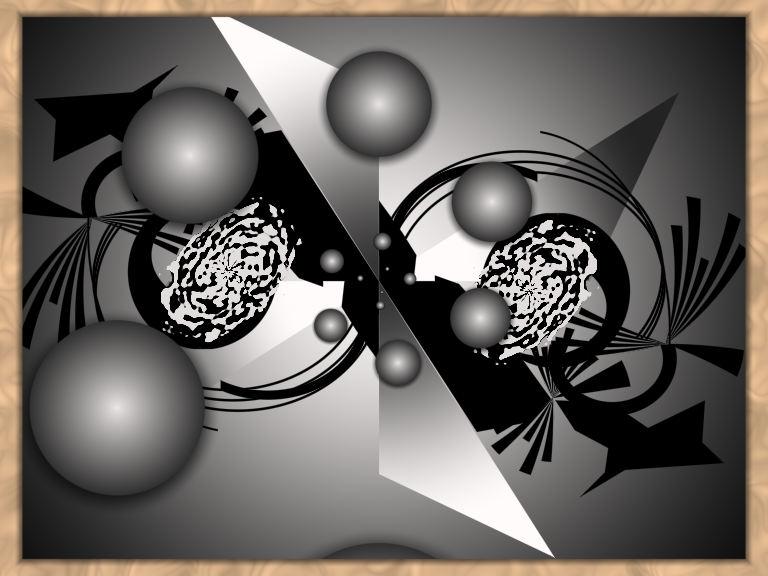
A Shadertoy shader for this background:

```glsl
float ink(float d) {
    float soft = 0.8 / iResolution.y;
    return 1.0 - smoothstep(-soft, soft, d);
}

vec2 randomGradient(vec2 cell) {
    float h = fract(sin(dot(cell, vec2(127.1, 311.7))) * 4375.85);
    return vec2(cos(h * 6.2832), sin(h * 6.2832));
}

float gradientNoise(vec2 p) {
    vec2 i = floor(p), f = p - i, u = f * f * (3.0 - 2.0 * f), e = vec2(1, 0);
    float low = mix(dot(randomGradient(i), f), dot(randomGradient(i + e), f - e), u.x);
    float high = mix(dot(randomGradient(i + e.yx), f - e.yx), dot(randomGradient(i + 1.0), f - 1.0), u.x);
    return mix(low, high, u.y);
}

float edge(vec2 p, vec2 a, vec2 b) {
    return dot(p - a, normalize(vec2(b.y - a.y, a.x - b.x)));
}

float triangle(vec2 p, vec2 a, vec2 b, vec2 c) {
    return max(edge(p, a, b), max(edge(p, b, c), edge(p, c, a)));
}

float ellipse(vec2 p, vec2 radii) {
    float k = length(p / radii);
    return k * (k - 1.0) / max(length(p / (radii * radii)), 0.001);
}

float polygon(vec2 p, vec2 v[12]) {
    float d = 10.0, side = 1.0;
    for (int i = 0, j = 11; i < 12; j = i, i++) {
        vec2 e = v[j] - v[i], w = p - v[i];
        vec2 b = w - e * clamp(dot(w, e) / dot(e, e), 0.0, 1.0);
        d = min(d, dot(b, b));
        bvec3 c = bvec3(p.y >= v[i].y, p.y < v[j].y, e.x * w.y > e.y * w.x);
        if (all(c) || all(not(c))) side = -side;
    }
    return side * sqrt(d);
}

// Tapered rays spreading from a point, leaning with distance
float fan(vec2 p, float from, float to, float count, float reach, float bend) {
    float r = length(p), spread = to - from;
    float a = (atan(p.y, p.x) + bend * r - from) / spread;
    float rim = reach * (0.8 + 0.2 * sin(floor(a * count) * 2.4));
    float gap = (abs(fract(a * count) - 0.5) - 0.32) * r * spread / count;
    return max(max(gap, r - rim), (abs(a - 0.5) - 0.5) * r * spread);
}

float blackShapes(vec2 q) {
    float d = polygon(q, vec2[12](vec2(0), vec2(0, 0.14), vec2(0.04, 0.085), vec2(0.065, 0.045),
        vec2(0.06, 0), vec2(0.097, 0), vec2(0.097, 0.01), vec2(0.139, -0.005),
        vec2(0.226, -0.104), vec2(0.299, -0.205), vec2(0.26, -0.245), vec2(0.17, -0.262)));
    // Ragged wing
    d = min(d, polygon(q, vec2[12](vec2(0.306, -0.207), vec2(0.34, -0.259), vec2(0.398, -0.29),
        vec2(0.392, -0.332), vec2(0.349, -0.375), vec2(0.427, -0.328), vec2(0.497, -0.323),
        vec2(0.599, -0.316), vec2(0.561, -0.28), vec2(0.566, -0.207), vec2(0.467, -0.255), vec2(0.401, -0.21))));
    // Crescent, heavy arc and lower loop
    float crescent = max(ellipse(q - vec2(0.306, -0.016), vec2(0.13, 0.135)),
        -ellipse(q - vec2(0.285, -0.045), vec2(0.11, 0.085)));
    d = min(d, max(crescent, q.y - 0.118));
    float arc = abs(ellipse(q - vec2(0.193, 0.063), vec2(0.168, 0.135))) - 0.008;
    d = min(d, max(arc, max(q.x - 0.275, 0.07 - q.y)));
    float loop = abs(ellipse(q - vec2(0.405, -0.135), vec2(0.1, 0.087))) - 0.012;
    d = min(d, max(loop, q.y + 0.11));
    // Fine arcs
    for (float i = 0.0; i < 3.0; i++) {
        float hoop = abs(ellipse(q - vec2(0.245 + 0.008 * i, 0.02 - 0.012 * i), vec2(0.247, 0.205) - 0.006 * i)) - 0.0022;
        d = min(d, max(hoop, -q.y - 0.22 * q.x));
    }
    float hair = abs(ellipse(q - vec2(0.245, -0.085), vec2(0.26, 0.347))) - 0.0018;
    d = min(d, max(hair, max(0.28 - q.x, -0.11 - q.y)));
    // Two bursts of rays
    vec2 a = q - vec2(0.498, -0.109), b = q - vec2(0.302, -0.203);
    d = min(d, fan(a, 0.6, 1.35, 5.0, 0.27, -1.0));
    d = min(d, fan(a, -0.45, 0.1, 1.0, 0.17, 0.6));
    d = min(d, fan(-a, -0.35, 0.25, 5.0, 0.2, 0.5));
    d = min(d, fan(b, -2.7, -1.5, 5.0, 0.145, 0.5));
    d = min(d, fan(b, 0.75, 2.1, 7.0, 0.13, 0.8));
    return min(d, fan(b, 0.05, 0.6, 1.0, 0.17, 0.0));
}

void mainImage(out vec4 fragColor, in vec2 fragCoord) {
    vec2 uv = fragCoord / iResolution.y, size = iResolution.xy / iResolution.y;
    vec2 p = uv - vec2(0.4935 * size.x, 0.512);
    vec2 q = p.x < 0.0 ? -p : p; // half-turn symmetry
    float r = length(p);

    // Glow and the two shaded triangles
    float tone = max(1.02 * exp(-3.4 * r * r) - 0.06, 0.03);
    float pale = triangle(q, vec2(0), vec2(0, -0.335), vec2(0.305, -0.48));
    float dusk = triangle(q, vec2(0), vec2(0.366, 0), vec2(0.521, 0.328));
    tone = mix(tone, mix(1.0, 0.14, smoothstep(0.15, 0.52, r)), ink(dusk));
    tone = mix(tone, mix(0.2, 1.0, smoothstep(0.0, 0.45, r)), ink(pale));
    tone *= 1.0 - ink(blackShapes(q));

    // Swirled lace
    vec2 l = mat2(0.7, 0.7, -0.7, 0.7) * (q - vec2(0.262, -0.016));
    float k = length(l / vec2(0.085, 0.135));
    float strokes = gradientNoise(vec2(atan(l.y, l.x) * 4.0 + k * 3.0, k * 11.0))
        + 0.5 * gradientNoise(l * 110.0);
    float lace = smoothstep(-0.06, 0.06, strokes - mix(0.12, -0.04, smoothstep(0.4, 0.7, k)));
    tone = mix(tone, 0.88 * (1.0 - lace), 1.0 - smoothstep(0.97, 1.0, k + 0.25 * strokes));

    // Balls dwindling along a spiral
    for (float i = 0.0; i < 15.0; i++) {
        float turn = radians(270.0 - i * (67.08 - 3.18 * i + 0.273 * i * i));
        float orbit = max(0.439 - 0.0503 * i, 0.1458 * pow(0.78, i - 6.0));
        float radius = 0.1927 * exp(-0.23 * i - 0.006 * i * i);
        vec2 d = p - orbit * vec2(cos(turn), sin(turn));
        float shadow = 1.0 - smoothstep(0.9, 1.2, length(d + vec2(0, 0.05 * radius)) / radius);
        float shade = mix(0.92, 0.19, pow(min(length(d) / radius, 1.0), 0.9));
        tone = mix(tone * (1.0 - 0.65 * shadow), shade, ink(length(d) - radius));
    }

    // Crumpled paper frame with an inner shadow
    vec2 border = abs(uv - 0.5 * size) - 0.5 * size + vec2(0.039, 0.0295);
    float frame = max(border.x, border.y);
    float crumple = gradientNoise(uv * 14.0 + gradientNoise(uv * 9.0));
    float crease = abs(gradientNoise(uv * 24.0 + 2.0 * crumple));
    vec3 paper = vec3(0.84, 0.69, 0.535) * (0.94 + 0.2 * crumple + 0.3 * crease);
    paper *= mix(0.45, 1.0, smoothstep(-0.002, 0.015, frame));
    fragColor = vec4(mix(paper, vec3(1, 0.985, 0.98) * tone, ink(frame)), 1.0);
}
```
